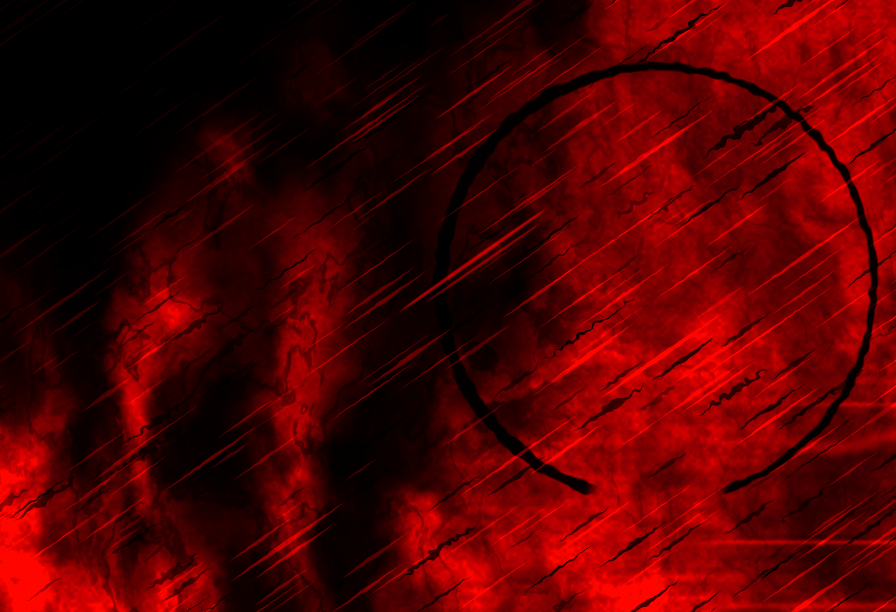
A WebGL 1 fragment shader for this background:

```glsl
precision highp float;
uniform vec2 u_resolution;

float hash(vec2 p) {
  return fract(sin(dot(p, vec2(127.1, 311.7))) * 43758.5453);
}

float noise(vec2 p) {
  vec2 i = floor(p), f = fract(p);
  f = f * f * (3.0 - 2.0 * f);
  return mix(mix(hash(i), hash(i + vec2(1, 0)), f.x),
             mix(hash(i + vec2(0, 1)), hash(i + vec2(1, 1)), f.x), f.y);
}

float fbm(vec2 p) {
  float sum = 0.0, amp = 0.5;
  for (int i = 0; i < 6; i++) {
    sum += amp * noise(p);
    p = mat2(1.6, 1.2, -1.2, 1.6) * p + 3.7;
    amp *= 0.5;
  }
  return sum;
}

float glow(vec2 p, vec2 center, vec2 size) {
  vec2 d = (p - center) / size;
  return exp(-dot(d, d));
}

// Tapered slashes scattered in a slanted grid
float slashes(vec2 p, vec2 cells, float density, float ragged) {
  vec2 q = vec2(dot(p, vec2(0.82, 0.572)), dot(p, vec2(-0.572, 0.82))) * cells;
  q.x += 9.0 * hash(vec2(floor(q.y), cells.x));
  vec2 id = floor(q), f = fract(q) - 0.5;
  float size = hash(id + 4.3);
  float taper = 1.0 - abs(f.x) / mix(0.15, 0.49, size);
  float width = (0.08 + 0.18 * hash(id + 8.1)) * max(taper, 0.0);
  float off = abs(f.y + ragged * (noise(p * 110.0) - 0.5));
  float soft = cells.y / u_resolution.y;
  float cover = clamp((width - off) / soft + 0.5, 0.0, 1.0);
  return step(hash(id), density) * cover * smoothstep(0.0, 0.25, taper) * (0.4 + 0.6 * size);
}

// Single slash thinning toward both ends
float slash(vec2 p, vec2 a, vec2 b, float width) {
  vec2 d = b - a;
  float t = clamp(dot(p - a, d) / dot(d, d), 0.0, 1.0);
  float r = width * sqrt(4.0 * t * (1.0 - t));
  return smoothstep(r + 0.002, r - 0.002, length(p - a - d * t)) * smoothstep(0.0, 0.1, t * (1.0 - t));
}

float beam(vec2 p, float y, float start, float width) {
  return smoothstep(start, start + 0.15, p.x) * exp(-pow((p.y - y) / width, 2.0));
}

void main() {
  vec2 p = gl_FragCoord.xy / u_resolution.y;
  vec2 w = p + 0.1 * (vec2(fbm(p * 7.0), fbm(p * 7.0 + 9.0)) - 0.49);

  // Broad red light on the right, haze on the left
  float right = smoothstep(-0.07, 0.16, w.x - 0.6 - 0.35 * w.y);
  float light = 0.53 * right;
  light += 0.12 * smoothstep(0.0, 0.3, w.x - 1.1 * w.y + 0.42) * (1.0 - right);
  light += 0.18 * glow(w, vec2(0.99, 0.64), vec2(0.12, 0.16));
  light += 0.2 * glow(w, vec2(1.13, 0.4), vec2(0.2, 0.14));
  light += 0.33 * glow(w, vec2(1.0, 0.06), vec2(0.18, 0.13));
  light += 0.1 * glow(w, vec2(0.93, 0.54), vec2(0.05));
  light += 0.25 * glow(w, vec2(0.7, 0.08), vec2(0.1, 0.13));
  light += 0.1 * glow(w, vec2(1.4, 0.8), vec2(0.2, 0.25));

  // Smoke columns on the left
  light += 0.85 * glow(w, vec2(0.0, 0.1), vec2(0.11, 0.27));
  light += 0.42 * glow(w, vec2(0.28, 0.48), vec2(0.06, 0.15));
  light += 0.5 * glow(w, vec2(0.21, 0.25), vec2(0.07, 0.17));
  light += 0.48 * glow(w, vec2(0.48, 0.2), vec2(0.06, 0.2));
  light += 0.5 * glow(w, vec2(0.26, 0.02), vec2(0.13, 0.08));
  light += 0.25 * glow(w, vec2(0.51, 0.5), vec2(0.06, 0.14));
  light += 0.25 * glow(w, vec2(0.38, 0.73), vec2(0.05, 0.08));
  light += 0.2 * glow(w, vec2(0.52, 0.82), vec2(0.06, 0.1));

  // Shadow pockets
  light *= 1.0 - 0.7 * glow(w, vec2(0.82, 0.52), vec2(0.07, 0.08));
  light *= 1.0 - 0.65 * glow(w, vec2(1.36, 0.14), vec2(0.2, 0.12));
  light *= 1.0 - 0.7 * glow(w, vec2(0.36, 0.27), vec2(0.05, 0.14));
  light *= 1.0 - 0.3 * glow(w, vec2(1.2, 0.6), vec2(0.13, 0.09));
  light *= 1.0 - 0.75 * glow(w, vec2(0.65, 0.6), vec2(0.08, 0.25));
  light *= 1.0 - 0.6 * glow(w, vec2(0.62, 0.3), vec2(0.06, 0.13));
  light *= 1.0 - 0.7 * glow(w, vec2(0.13, 0.27), vec2(0.03, 0.12));

  // Smoke folds, mottling, ripples and grain
  float smoke = smoothstep(0.25, 0.72, fbm(w * vec2(13.0, 8.0) + 2.0));
  float solid = max(right, glow(p, vec2(0.0, 0.1), vec2(0.12, 0.25)));
  light *= mix(0.2 + 1.4 * smoke, 0.7 + 0.5 * smoke, solid);
  float fold = abs(fbm(w * vec2(14.0, 9.0) + 17.0) - 0.48);
  light *= 1.0 - 0.45 * (1.0 - 0.6 * solid) * smoothstep(0.05, 0.0, fold);
  light *= 0.65 + 0.7 * fbm(w * 34.0 + 5.0);
  float mottle = glow(p, vec2(0.82, 0.42), vec2(0.14, 0.25));
  light *= 1.0 - 0.7 * mottle * smoothstep(0.47, 0.6, fbm(p * 19.0 + 31.0));
  float ripple = noise(p * vec2(14.0, 90.0)) - 0.5;
  light *= 1.0 + 0.3 * ripple * right * smoothstep(0.6, 0.35, p.y);
  light *= 0.88 + 0.24 * noise(p * 170.0);

  // Horizontal beams at the lower right
  light += 0.35 * beam(p, 0.114, 1.1, 0.004) + 0.25 * beam(p, 0.339, 1.24, 0.004);
  light += 0.3 * beam(p, 0.28 + 0.012 * sin(p.x * 22.0), 1.2, 0.012) + 0.25 * beam(p, 0.01, 1.08, 0.006);

  // Dark scratches
  float dark = slashes(p, vec2(4.5, 32.0), 0.14, 0.35) + slashes(p + 0.37, vec2(6.0, 55.0), 0.2, 0.3);
  light *= 1.0 - 0.85 * min(dark, 1.0);

  // Rough black ring, open at the bottom
  vec2 c = p - vec2(1.074, 0.537);
  float radius = length(c);
  vec2 dir = c / max(radius, 0.001);
  float edge = abs(radius - 0.354 + 0.007 * (noise(p * 65.0) - 0.5));
  float thick = 0.0055 + 0.005 * smoothstep(0.2, -1.0, dir.x);
  float closed = max(smoothstep(0.26, 0.34, abs(dir.x)), step(0.0, dir.y));
  light *= 1.0 - 0.95 * closed * smoothstep(thick + 0.003, thick - 0.002, edge);

  // Bright slanted rain
  float lit = slashes(p, vec2(3.5, 60.0), 0.24, 0.1) + slashes(p + 0.71, vec2(5.0, 85.0), 0.24, 0.15);
  float reach = 0.2 + 0.8 * smoothstep(-0.4, 0.1, p.x - 1.35 * p.y + 0.4);
  light += 0.45 * lit * reach;
  light += 0.6 * slash(p, vec2(0.645, 0.485), vec2(0.9, 0.664), 0.003);
  light += 0.45 * slash(p, vec2(0.69, 0.502), vec2(0.89, 0.64), 0.002);

  light = clamp(light, 0.0, 1.0);
  gl_FragColor = vec4(light, 0.02 * smoothstep(0.85, 1.0, light), 0.012 * light * (1.0 - light), 1.0);
}
```
